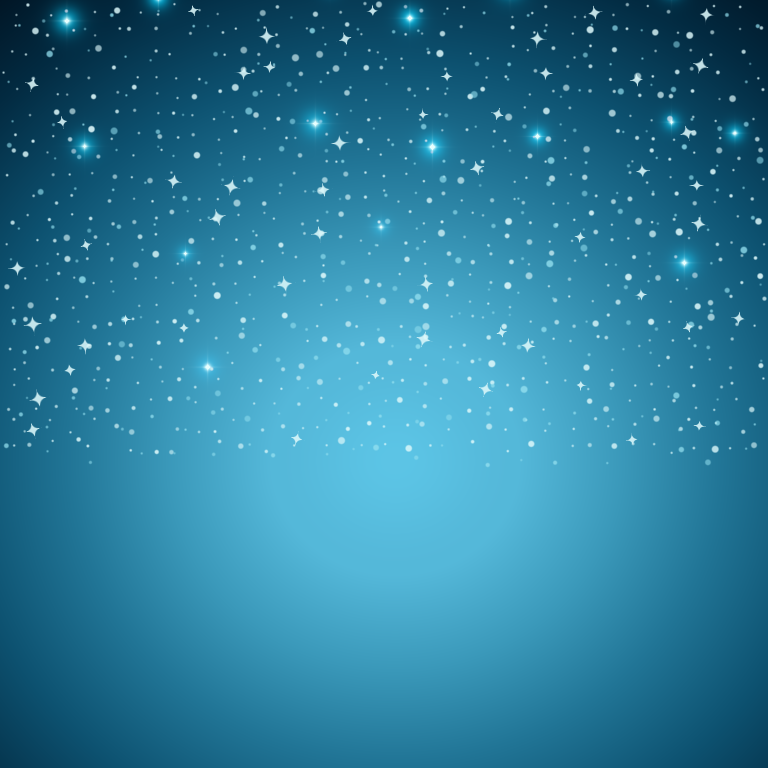
Write a three.js fragment shader that draws this background.

```glsl
// Night-blue backdrop with a soft cyan glow below its centre and a field of
// fine snow-like stars above. A radial colour ramp makes the glow; jittered
// grids scatter the dots, four-point stars and large glowing sparkles.

varying vec2 vUv;

const vec2 GLOW_CENTRE = vec2(0.515, 0.40);
const float FIELD_FLOOR = 0.40;   // height at which the star field ends
const float EDGE = 0.0013;        // softness of small shapes

const vec3 STAR_WHITE = vec3(0.86, 0.97, 0.98);
const vec3 ICE_BLUE = vec3(0.58, 0.88, 0.94);
const vec3 HALO_CYAN = vec3(0.02, 0.72, 0.88);

// Three independent values in 0..1 for one grid cell
vec3 hash3(vec2 cell, float seed) {
  vec3 p = fract(vec3(cell.xyx + seed) * vec3(0.1031, 0.1030, 0.0973));
  p += dot(p, p.yxz + 33.33);
  return fract((p.xxy + p.yzz) * p.zyx);
}

// Radial ramp from the bright core out to the dark corners
vec3 backdrop(vec2 uv) {
  float r = length((uv - GLOW_CENTRE) * vec2(0.92, 1.0));
  vec3 col = vec3(0.36, 0.77, 0.90);
  col = mix(col, vec3(0.33, 0.72, 0.85), smoothstep(0.00, 0.15, r));
  col = mix(col, vec3(0.23, 0.60, 0.73), clamp((r - 0.15) / 0.12, 0.0, 1.0));
  col = mix(col, vec3(0.13, 0.46, 0.59), clamp((r - 0.27) / 0.12, 0.0, 1.0));
  col = mix(col, vec3(0.05, 0.32, 0.44), clamp((r - 0.39) / 0.13, 0.0, 1.0));
  col = mix(col, vec3(0.01, 0.17, 0.26), clamp((r - 0.52) / 0.14, 0.0, 1.0));
  return mix(col, vec3(0.0, 0.05, 0.10), clamp((r - 0.66) / 0.15, 0.0, 1.0));
}

// Soft-edged round dot
float dotMask(vec2 p, float radius) {
  return 1.0 - smoothstep(radius - EDGE, radius + EDGE, length(p));
}

// Four-point star with concave sides
float starMask(vec2 p, float radius) {
  vec2 q = sqrt(abs(p) + 0.00002);
  float d = (q.x + q.y) * (q.x + q.y);
  return 1.0 - smoothstep(radius * 0.65, radius * 1.25, d);
}

// Offset from the jittered point of a cell, in canvas units
vec2 cellOffset(vec2 uv, vec2 cell, float count, vec2 rnd, float spread) {
  return uv - (cell + 0.5 + (rnd - 0.5) * spread) / count;
}

// Fine dots of varied size, one per cell
float dotField(vec2 uv, float count, float seed) {
  vec2 cell = floor(uv * count);
  vec3 place = hash3(cell, seed);
  vec3 look = hash3(cell, seed + 19.0);
  vec2 p = cellOffset(uv, cell, count, place.xy, 0.66);
  float radius = mix(0.0013, 0.0046, look.x * look.x * look.x);
  float present = step(FIELD_FLOOR, uv.y - p.y) * step(look.y, 0.90);
  return dotMask(p, radius) * mix(0.62, 1.0, look.z) * present;
}

// Sparse small stars, some upright and some turned
float starField(vec2 uv, float count, float seed) {
  vec2 cell = floor(uv * count);
  vec3 place = hash3(cell, seed);
  vec3 look = hash3(cell, seed + 7.0);
  vec2 p = cellOffset(uv, cell, count, place.xy, 0.6);
  float present = step(FIELD_FLOOR + 0.02, uv.y - p.y) * step(look.x, 0.40);
  float turn = (look.z - 0.5) * 0.6;
  p = mat2(cos(turn), -sin(turn), sin(turn), cos(turn)) * p;
  float radius = mix(0.008, 0.014, look.y);
  return max(starMask(p, radius), dotMask(p, radius * 0.28)) * present;
}

// Light of one sparkle: x is the halo, y the white core with its rays
vec2 sparkle(vec2 p, float size) {
  float d = length(p) / size;
  float halo = exp(-d * d * 5.0) + 0.3 * exp(-d * d * 1.7);
  float core = exp(-d * d * 45.0);
  vec2 a = abs(p) / size;
  float rays = exp(-a.x * 4.0 - a.y * 32.0) + exp(-a.y * 4.0 - a.x * 32.0);
  return vec2(halo, core + 0.65 * rays);
}

// Large sparkles, most common along the top and near both sides
vec2 sparkleField(vec2 uv, float count) {
  vec2 light = vec2(0.0);
  vec2 home = floor(uv * count);
  for (int j = -1; j <= 1; j++) {
    for (int i = -1; i <= 1; i++) {
      vec2 cell = home + vec2(float(i), float(j));
      vec3 place = hash3(cell, 41.0);
      vec3 look = hash3(cell, 63.0);
      vec2 p = cellOffset(uv, cell, count, place.xy, 0.6);
      vec2 at = uv - p;
      float side = abs(at.x - 0.5);
      float chance = 0.12 + 0.9 * side + 0.6 * smoothstep(0.75, 0.96, at.y);
      float present = step(look.x, chance) * step(0.46, at.y);
      float size = mix(0.020, 0.034, look.y) * mix(0.8, 1.1, at.y);
      light += sparkle(p, size) * present * mix(0.7, 1.0, look.z);
    }
  }
  return light;
}

void main() {
  vec3 col = backdrop(vUv);

  // Fine dots and small stars
  col = mix(col, STAR_WHITE, dotField(vUv, 37.0, 3.0) * 0.9);
  col = mix(col, ICE_BLUE, dotField(vUv + vec2(0.0, 0.006), 23.0, 11.0) * 0.8);
  col = mix(col, STAR_WHITE, starField(vUv, 15.0, 29.0) * 0.88);

  // Glowing sparkles
  vec2 light = sparkleField(vUv, 6.5);
  col = mix(col, max(col, HALO_CYAN), clamp(light.x * 0.8, 0.0, 1.0));
  col = mix(col, vec3(0.90, 1.0, 1.0), clamp(light.y, 0.0, 1.0));

  gl_FragColor = vec4(col, 1.0);
}
```
